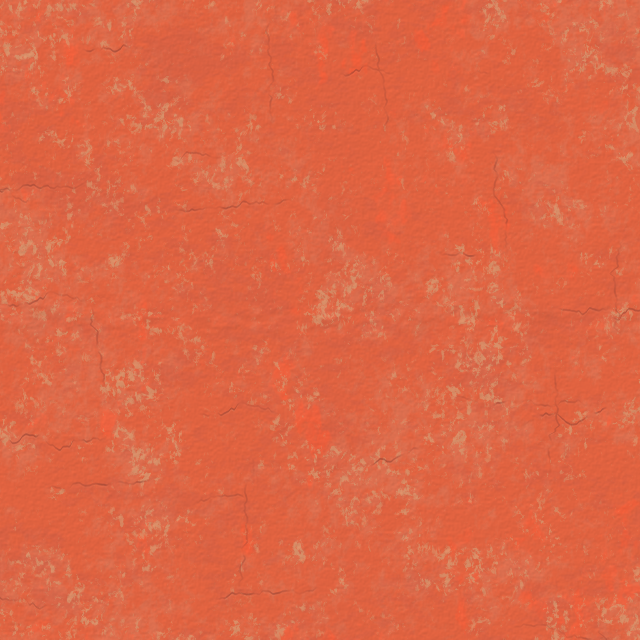
Write a WebGL 1 fragment shader that draws this texture.

```glsl
precision highp float;
// Weathered orange-red plaster with fine lacy wear, small vivid stains and hairline cracks.
uniform vec2 u_resolution;

const vec3 PAINT = vec3(0.878, 0.384, 0.250);
const vec3 HAZE = vec3(0.858, 0.455, 0.335);
const vec3 DULL = vec3(0.815, 0.368, 0.272);
const vec3 FLAKE = vec3(0.838, 0.590, 0.435);
const vec3 VIVID = vec3(0.985, 0.355, 0.210);
const vec3 CRACK = vec3(0.580, 0.260, 0.200);
const vec2 CRACK_CELL = vec2(0.22, 0.085);
const float CRACK_WIDTH = 0.0006;
const float GRAIN_SCALE = 175.0;
const float GRAIN_STRENGTH = 0.085;

float hash(vec2 p) {
  vec3 q = fract(vec3(p.xyx) * 0.1031);
  q += dot(q, q.yzx + 33.33);
  return fract((q.x + q.y) * q.z);
}

float noise(vec2 p) {
  vec2 i = floor(p);
  vec2 f = fract(p);
  f = f * f * (3.0 - 2.0 * f);
  return mix(mix(hash(i), hash(i + vec2(1.0, 0.0)), f.x),
             mix(hash(i + vec2(0.0, 1.0)), hash(i + 1.0), f.x), f.y);
}

float fbm(vec2 p) {
  float sum = 0.0;
  float amplitude = 0.42;
  for (int i = 0; i < 4; i++) {
    sum += amplitude * noise(p);
    p = mat2(1.6, 1.2, -1.2, 1.6) * p + 17.3;
    amplitude *= 0.65;
  }
  return sum / 1.0;
}

// Broken, jagged strokes along x, at most one per cell.
float cracks(vec2 p, float chance, float seed, float pixel) {
  vec2 home = floor(p / CRACK_CELL);
  float ink = 0.0;
  for (int j = -1; j <= 1; j++) {
    for (int i = -1; i <= 1; i++) {
      vec2 id = home + vec2(float(i), float(j)) + seed;
      float key = hash(id + 5.7);
      vec2 jitter = vec2(hash(id + 11.1), hash(id + 23.9));
      vec2 q = p - (id - seed + jitter) * CRACK_CELL;
      float row = key * 91.0;
      float path = (hash(id + 37.3) - 0.5) * 0.25 * q.x
                 + (noise(vec2(q.x * 24.0 + 40.0, row)) - 0.5) * 0.020
                 + (noise(vec2(q.x * 75.0 + 80.0, row)) - 0.5) * 0.010
                 + (noise(vec2(q.x * 190.0 + 99.0, row)) - 0.5) * 0.005;
      float halfLength = mix(0.03, 0.13, hash(id + 51.7));
      float taper = 1.0 - smoothstep(0.5, 1.0, abs(q.x) / halfLength);
      float pressure = smoothstep(0.05, 0.95, noise(vec2(q.x * 70.0 + 9.0, row)));
      float line = 1.0 - smoothstep(CRACK_WIDTH * 0.5, CRACK_WIDTH + 1.3 * pixel,
                                    abs(q.y - path));
      ink = max(ink, line * taper * pressure * step(key, chance));
    }
  }
  return ink;
}

float grain(vec2 p) {
  vec2 g = p * GRAIN_SCALE;
  return 0.55 * noise(g * vec2(0.8, 1.2)) + 0.45 * noise(g * 1.7 + 31.0);
}

void main() {
  vec2 p = gl_FragCoord.xy / u_resolution.y;
  float pixel = 1.0 / u_resolution.y;
  vec2 warped = p + 0.008 * (vec2(noise(p * 60.0), noise(p * 60.0 + 70.0)) - 0.5);

  // Mottled haze, mostly fine, over a nearly even tone
  float cloud = fbm(p * 9.0 + 3.0);
  float mottle = fbm(warped * vec2(75.0, 60.0) + 29.0);
  float haze = 0.5 * cloud + 0.5 * mottle;
  vec3 color = mix(PAINT, HAZE, 0.70 * smoothstep(0.44, 0.68, haze));
  float dull = 0.5 * fbm(p * vec2(8.0, 12.0) + 41.0) + 0.5 * fbm(p * vec2(45.0, 80.0) + 7.0);
  color = mix(color, DULL, 0.45 * smoothstep(0.50, 0.65, dull));

  // Slightly darker worn bands through the middle
  vec2 offset = (p - vec2(0.52, 0.50)) / vec2(0.040, 0.025);
  vec2 band = exp(-offset * offset);
  color = mix(color, DULL, max(band.x, band.y) * 0.3 * noise(p * 25.0 + 8.0));

  // Small broken vivid stains
  float stain = fbm(p * vec2(18.0, 12.0) + 87.0) + 0.35 * (mottle - 0.5);
  color = mix(color, VIVID, 0.55 * smoothstep(0.66, 0.82, stain));

  // Lacy pale wear: specks and thin veins that show only inside loose clusters
  float cluster = smoothstep(0.40, 0.66, 0.45 * cloud + 0.55 * fbm(p * 22.0 + 59.0)
                                         + 0.04 * band.x);
  float specks = fbm(warped * vec2(130.0, 100.0) + 13.0);
  float vein = 1.0 - abs(2.0 * fbm(warped * vec2(70.0, 52.0) + 71.0) - 1.0);
  float wear = 0.70 * specks + 0.30 * vein + 0.16 * (cluster - 0.5);
  float opacity = mix(0.30, 0.80, cluster);
  color = mix(color, FLAKE, opacity * smoothstep(0.64, 0.82, wear));

  // Fine embossed grain and faint horizontal wrinkles
  float relief = grain(p) - grain(p + vec2(-0.0018, 0.0024));
  float wrinkle = noise(warped * vec2(35.0, 170.0)) - 0.5;
  color *= 1.0 + GRAIN_STRENGTH * relief + wrinkle * (0.015 + 0.06 * band.y);

  // Hairline cracks, mostly horizontal, with a lit lower lip
  float crack = max(cracks(p, 0.40, 0.0, pixel), 0.7 * cracks(p.yx, 0.08, 60.0, pixel));
  float lip = cracks(p + vec2(0.0, 0.0025), 0.40, 0.0, pixel);
  color = mix(color, HAZE * 1.04, 0.30 * lip);
  color = mix(color, CRACK, 0.58 * crack);

  gl_FragColor = vec4(color, 1.0);
}
```
